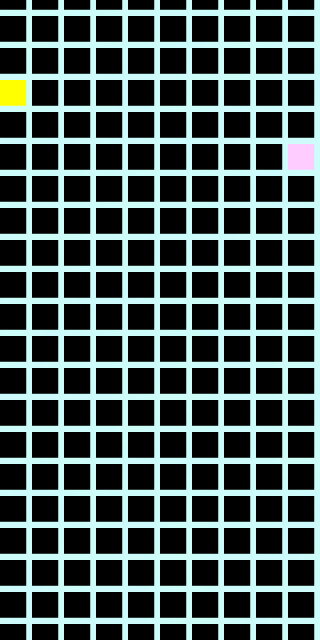
Write a WebGL 1 fragment shader that draws this pattern.

```glsl
precision highp float;
// Grid of black square tiles with pale cyan grout and two coloured accent tiles.

uniform vec2 u_resolution;

#define REPEATS vec2(10.0, 20.0)
#define GROUT vec2(0.18, 0.195)        // line widths, in cells
#define ROW_SHIFT 0.5                  // vertical phase, in cells
#define TILE_COLOR vec3(0.0)
#define GROUT_COLOR vec3(0.805, 0.99, 0.98)
#define GROUT_TINT vec3(0.0, -0.02, 0.02)
#define YELLOW vec3(1.0, 1.0, 0.0)
#define PINK vec3(1.0, 0.8, 1.0)
#define YELLOW_CELL vec2(0.0, 17.0)
#define PINK_CELL vec2(9.0, 15.0)

// Pseudo-random gradient at a lattice point
vec2 gradient(vec2 cell) {
    float angle = 6.2832 * fract(sin(dot(cell, vec2(127.1, 311.7))) * 437.585);
    return vec2(cos(angle), sin(angle));
}

float gradientNoise(vec2 p) {
    vec2 i = floor(p);
    vec2 f = fract(p);
    vec2 u = f * f * f * (f * (f * 6.0 - 15.0) + 10.0);
    vec2 e = vec2(1.0, 0.0);
    float low = mix(dot(gradient(i), f), dot(gradient(i + e.xy), f - e.xy), u.x);
    float high = mix(dot(gradient(i + e.yx), f - e.yx),
                     dot(gradient(i + e.xx), f - e.xx), u.x);
    return mix(low, high, u.y);
}

// 1 when two integer cell indices agree
float sameCell(vec2 a, vec2 b) {
    vec2 d = abs(a - b);
    return 1.0 - step(0.5, max(d.x, d.y));
}

void main() {
    // Cell space, with each tile centred in its cell
    vec2 grid = gl_FragCoord.xy / u_resolution * REPEATS;
    vec2 pixel = REPEATS / u_resolution;
    vec2 p = grid + vec2(0.5 * GROUT.x, ROW_SHIFT - 0.5 * GROUT.y);
    vec2 cell = floor(p);

    // Pixel coverage of the square tile
    vec2 inset = 0.5 * (1.0 - GROUT) - abs(fract(p) - 0.5);
    vec2 cover = clamp(inset / pixel + 0.5, 0.0, 1.0);

    // Tile colour, with the accents
    vec3 tile = TILE_COLOR;
    tile = mix(tile, YELLOW, sameCell(cell, YELLOW_CELL));
    tile = mix(tile, PINK, sameCell(cell, PINK_CELL));

    // Faint drift of the grout between cyan and blue
    vec3 grout = GROUT_COLOR + GROUT_TINT * gradientNoise(grid * 0.6);

    gl_FragColor = vec4(mix(grout, tile, cover.x * cover.y), 1.0);
}
```
